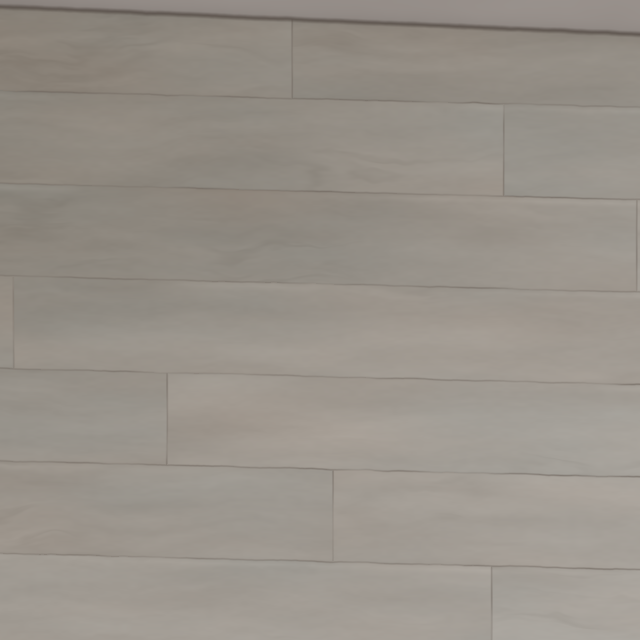
This texture is drawn by a Shadertoy shader. Its source:

```glsl
// Pale grey-beige wooden floor: seven slightly tilted rows of long planks with
// staggered butt joints, below a dark gap and a plain strip along the top.
// Rows come from a sheared coordinate; grain is stretched, warped value noise.

const float ROW_HEIGHT = 0.1445;
const float ROW_SLOPE = 0.0255;
const float FIRST_SEAM = 0.142;
const float PLANK_LENGTH = 1.25;
const float JOINT_STEP = 0.252;

const vec3 SHADED_WOOD = vec3(0.510, 0.480, 0.440);
const vec3 LIT_WOOD = vec3(0.662, 0.642, 0.614);
const vec3 SEAM_COLOR = vec3(0.435, 0.400, 0.370);
const vec3 GAP_COLOR = vec3(0.345, 0.310, 0.285);
const vec3 STRIP_COLOR = vec3(0.590, 0.560, 0.540);
const vec3 WARM_TINT = vec3(0.020, -0.004, -0.014);

float hash(vec2 p) {
    vec3 q = fract(vec3(p.xyx) * 0.1031);
    q += dot(q, q.yzx + 33.33);
    return fract((q.x + q.y) * q.z);
}

float noise(vec2 p) {
    vec2 i = floor(p), f = fract(p);
    f = f * f * (3.0 - 2.0 * f);
    float low = mix(hash(i), hash(i + vec2(1, 0)), f.x);
    float high = mix(hash(i + vec2(0, 1)), hash(i + vec2(1, 1)), f.x);
    return mix(low, high, f.y);
}

float fbm(vec2 p) {
    float sum = 0.0, gain = 0.5;
    for (int i = 0; i < 4; i++) {
        sum += gain * noise(p);
        p = p * 2.03 + 17.3;
        gain *= 0.5;
    }
    return sum / 0.9375;
}

// Soft line coverage at a given distance from its centre
float line(float dist, float halfWidth, float blur) {
    return 1.0 - smoothstep(halfWidth - blur, halfWidth + blur, abs(dist));
}

// Position of a butt joint: a regular stagger, less even in the upper rows
float jointX(float row) {
    float wobble = 0.028 * cos(3.14159 * row) * exp(-0.6 * row);
    return 0.013 + JOINT_STEP * (row - 2.0) + wobble;
}

// Grain brightness offset inside one plank
float woodGrain(vec2 p, vec2 plank) {
    vec2 q = p + vec2(hash(plank), hash(plank + 7.7)) * 40.0;
    float warp = fbm(q * vec2(7.0, 12.0)) * 0.05;
    float clouds = fbm(q * vec2(2.5, 13.0)) - 0.5;
    float figure = fbm((q + vec2(0.0, warp)) * vec2(6.0, 60.0)) - 0.5;
    float veins = 1.0 - abs(2.0 * fbm((q + vec2(0.0, warp)) * vec2(4.0, 26.0)) - 1.0);
    float fibre = noise(q * vec2(75.0, 200.0)) - 0.5;
    float patches = smoothstep(0.5, 0.75, fbm(q * vec2(4.0, 9.0)));
    return 0.075 * clouds + 0.030 * figure + 0.008 * fibre
         - 0.022 * patches * smoothstep(0.8, 1.0, veins);
}

// Broad light falling off towards the upper left
vec3 floorLight(vec2 p) {
    vec2 toShade = (p - vec2(0.06, 0.31)) * vec2(1.0, 1.6);
    float lit = 0.27 + 0.26 * p.x + 0.50 * p.y;
    lit -= 0.24 * exp(-7.0 * dot(toShade, toShade));
    return mix(SHADED_WOOD, LIT_WOOD, clamp(lit, 0.0, 1.0));
}

vec3 planks(vec2 p, float blur) {
    float ragged = 0.0030 * (fbm(p * vec2(35.0, 5.0)) - 0.5);
    float across = (p.y - ROW_SLOPE * p.x - FIRST_SEAM + ragged) / ROW_HEIGHT;
    float row = floor(across);
    float along = (p.x - jointX(row)) / PLANK_LENGTH;
    vec2 plank = vec2(floor(along), row) + 20.0;

    // Plank tone, warm stains and grain
    vec3 color = floorLight(p);
    color += 0.022 * (hash(plank) - 0.5);
    color += WARM_TINT * (fbm(p * vec2(2.5, 10.0) + plank * 3.1) - 0.5) * 1.3;
    color += woodGrain(p, plank);

    // Broken pale edge below each seam
    float below = fract(across) * ROW_HEIGHT;
    float wornEdge = smoothstep(0.45, 0.75, noise(vec2(p.x * 5.0, row * 9.0 + 3.0)));
    color += 0.025 * wornEdge * line(below - 0.007, 0.003, 0.006);

    // Seams between rows and joints between plank ends
    float seamDist = (abs(fract(across + 0.5) - 0.5)) * ROW_HEIGHT;
    float jointDist = (fract(along + 0.5) - 0.5) * PLANK_LENGTH + ragged;
    float wear = 0.15 + 0.60 * noise(vec2(p.x * 16.0, floor(across + 0.5) * 5.3));
    float jointWear = 0.15 + 0.55 * noise(vec2(p.y * 30.0, row * 3.7));
    float seam = line(seamDist, 0.0011, blur) * wear;
    float joint = line(jointDist, 0.0011, blur) * jointWear;
    color -= 0.012 * line(seamDist, 0.0, 0.010);
    return mix(color, SEAM_COLOR, max(seam, joint));
}

void mainImage(out vec4 fragColor, in vec2 fragCoord) {
    vec2 p = fragCoord / iResolution.xy;
    p.y = 1.0 - p.y;
    float blur = max(0.0017, 0.8 / iResolution.y);

    // Plain strip above the dark gap
    float gapDist = p.y - 0.0105 - 0.043 * p.x + 0.002 * (fbm(p * 40.0) - 0.5);
    vec3 strip = STRIP_COLOR + 0.025 * (fbm(p * vec2(5.0, 14.0)) - 0.5) + 0.025 * (p.x - 0.6);
    vec3 color = mix(strip, planks(p, blur), smoothstep(-blur, blur, gapDist));

    // Gap with a soft shadow on both sides
    color *= 1.0 - 0.09 * exp(-abs(gapDist) * 90.0);
    color = mix(color, GAP_COLOR, 0.80 * line(gapDist, 0.0030, blur + 0.0018));
    fragColor = vec4(color, 1.0);
}
```
